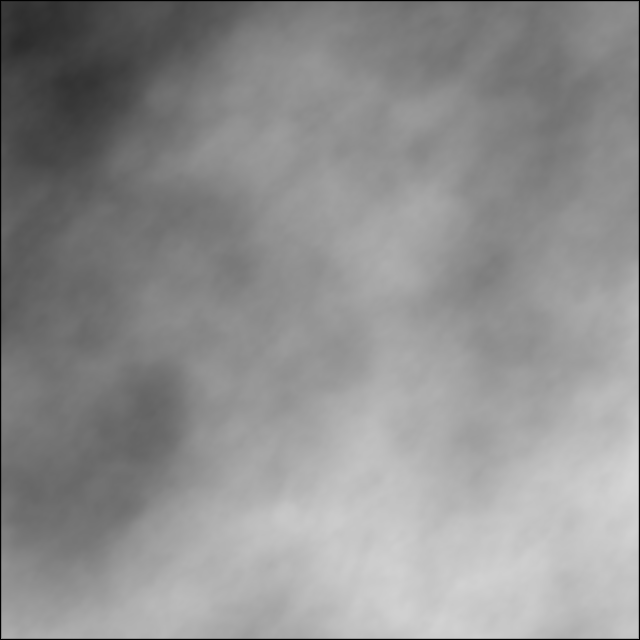
Give the GLSL for this texture, as a WebGL 1 fragment shader.

```glsl
precision highp float;

// Soft grey cloud: fractal value noise laid over a four-corner gradient that
// runs from a dark upper left to a pale bottom, inside a thin black frame.
// Each octave is turned a little so that the noise grid does not show.

uniform vec2 u_resolution;

const float TONE_TOP_LEFT = 0.24;
const float TONE_TOP_RIGHT = 0.55;
const float TONE_BOTTOM_LEFT = 0.68;
const float TONE_BOTTOM_RIGHT = 0.74;

const int OCTAVES = 6;
const float CLOUD_SCALE = 4.0;      // cells across the canvas in the first octave
const float CLOUD_CONTRAST = 0.27;
const float GAIN = 0.5;             // strength of each octave against the last
const float LACUNARITY = 2.03;
const float OCTAVE_TURN = 0.55;     // radians between octaves
const float DRIFT_ANGLE = 0.75;     // direction in which the clouds stretch
const float DRIFT_STRETCH = 1.35;
const vec2 SEED = vec2(17.3, 41.7);

const float FRAME_WIDTH = 0.002;
const vec3 FRAME_COLOR = vec3(0.0);

mat2 rotation(float angle) {
  float c = cos(angle);
  float s = sin(angle);
  return mat2(c, -s, s, c);
}

float hash(vec2 cell) {
  vec3 q = fract(vec3(cell.xyx) * 0.1031);
  q += dot(q, q.yzx + 33.33);
  return fract((q.x + q.y) * q.z);
}

// Value noise centred on zero, with a quintic fade
float valueNoise(vec2 p) {
  vec2 cell = floor(p);
  vec2 f = fract(p);
  vec2 fade = f * f * f * (f * (f * 6.0 - 15.0) + 10.0);
  float low = mix(hash(cell), hash(cell + vec2(1.0, 0.0)), fade.x);
  float high = mix(hash(cell + vec2(0.0, 1.0)), hash(cell + vec2(1.0)), fade.x);
  return mix(low, high, fade.y) - 0.5;
}

float cloud(vec2 p) {
  p = rotation(DRIFT_ANGLE) * p;
  p.x /= DRIFT_STRETCH;
  p = p * CLOUD_SCALE + SEED;

  mat2 turn = rotation(OCTAVE_TURN);
  float sum = 0.0;
  float strength = 1.0;
  for (int i = 0; i < OCTAVES; i++) {
    sum += strength * valueNoise(p);
    p = turn * p * LACUNARITY + SEED;
    strength *= GAIN;
  }
  return sum;
}

float baseTone(vec2 uv) {
  float bottom = mix(TONE_BOTTOM_LEFT, TONE_BOTTOM_RIGHT, uv.x);
  float top = mix(TONE_TOP_LEFT, TONE_TOP_RIGHT, uv.x);
  return mix(bottom, top, uv.y);
}

void main() {
  float side = min(u_resolution.x, u_resolution.y);
  vec2 uv = gl_FragCoord.xy / u_resolution;
  vec2 p = gl_FragCoord.xy / side;

  float tone = baseTone(uv) + CLOUD_CONTRAST * cloud(p);
  vec3 color = vec3(clamp(tone, 0.0, 1.0));

  // Frame, softened over one pixel
  vec2 toEdge = min(p, u_resolution / side - p);
  float edgeDistance = min(toEdge.x, toEdge.y);
  float halfPixel = 0.5 / side;
  float inside = smoothstep(FRAME_WIDTH - halfPixel, FRAME_WIDTH + halfPixel, edgeDistance);

  gl_FragColor = vec4(mix(FRAME_COLOR, color, inside), 1.0);
}
```
